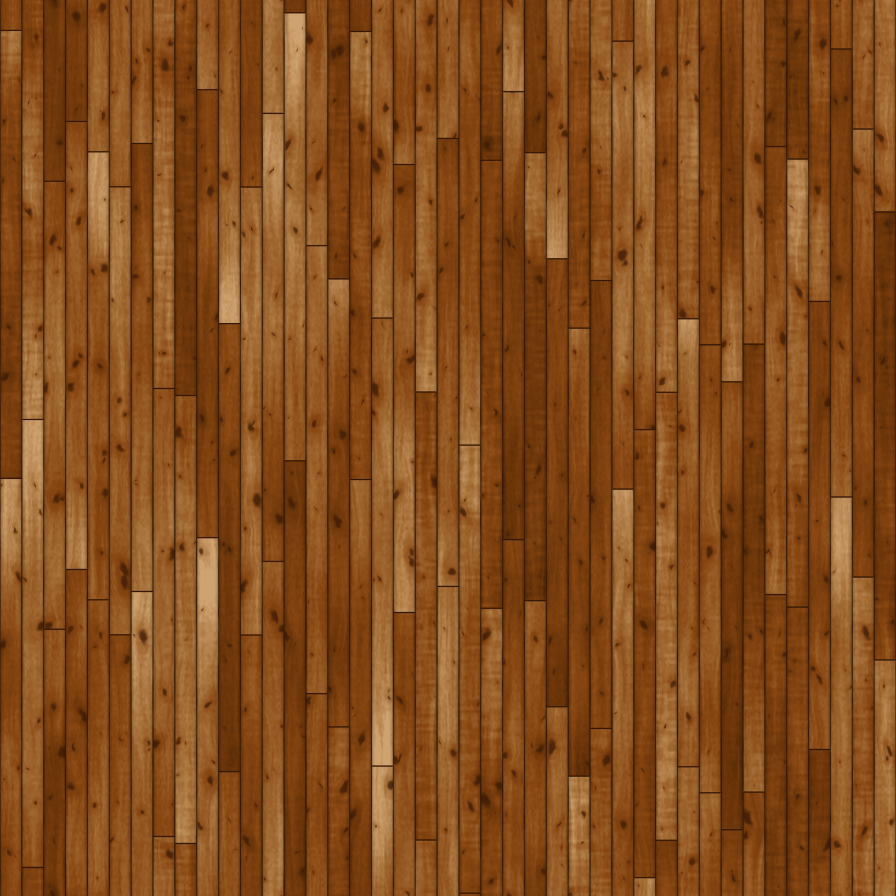
Give the GLSL for this texture, as a three.js fragment shader.

```glsl
varying vec2 vUv;

const float COLUMNS = 41.0;
const float ROWS = 2.0;
const float PLANK_LENGTH = COLUMNS / ROWS; // in plank widths
const int KNOTS = 8;

const vec3 GAP = vec3(0.20, 0.09, 0.02);
const vec3 KNOT = vec3(0.24, 0.105, 0.025);
const vec3 DARK = vec3(0.43, 0.212, 0.037);
const vec3 MID = vec3(0.535, 0.278, 0.07);
const vec3 LIGHT = vec3(0.63, 0.41, 0.195);
const vec3 PALE = vec3(0.76, 0.575, 0.37);

float hash(vec2 p) {
  vec3 q = fract(vec3(p.xyx) * 0.1031);
  q += dot(q, q.yzx + 33.33);
  return fract((q.x + q.y) * q.z);
}

float noise(vec2 p) {
  vec2 i = floor(p);
  vec2 f = fract(p);
  f = f * f * (3.0 - 2.0 * f);
  float low = mix(hash(i), hash(i + vec2(1.0, 0.0)), f.x);
  float high = mix(hash(i + vec2(0.0, 1.0)), hash(i + 1.0), f.x);
  return mix(low, high, f.y);
}

// Wood colour for a tone from 0 (dark) to 3 (pale)
vec3 woodRamp(float tone) {
  vec3 color = mix(DARK * 0.75, DARK, smoothstep(-1.0, 0.0, tone));
  color = mix(color, MID, clamp(tone, 0.0, 1.0));
  color = mix(color, LIGHT, clamp(tone - 1.0, 0.0, 1.0));
  return mix(color, PALE, clamp(tone - 2.0, 0.0, 1.4));
}

// x: dark core, y: soft halo, z: sideways bend of the grain
vec3 knots(vec2 p, vec2 seed) {
  vec3 result = vec3(0.0);
  // Ragged outlines
  vec2 ragged = p + 0.12 * (vec2(noise(p * 5.0 + seed), noise(p * 5.0 - seed + 200.0)) - 0.5);
  for (int i = 0; i < KNOTS; i++) {
    float k = float(i);
    vec2 key = seed + vec2(k * 7.3, k * 3.1);
    float size = hash(key + 11.0);
    float radius = mix(0.05, 0.25, size * size * size);
    // Wide jitter lets knots gather in groups
    float slot = k + 0.5 + 1.8 * (hash(key + 5.0) - 0.5);
    vec2 center = vec2(mix(0.08, 0.92, hash(key)), slot * PLANK_LENGTH / float(KNOTS));
    vec2 d = ragged - center;
    d.y += d.x * (hash(key + 17.0) - 0.5) * 2.4;
    d.y *= mix(0.55, 1.0, hash(key + 23.0));
    float r = length(d) / radius;
    float halo = exp(-0.2 * r * r) * mix(0.6, 1.0, size);
    float core = 1.0 - smoothstep(0.35, 1.15, r);
    result.x = max(result.x, core * mix(0.5, 1.0, size));
    result.y = max(result.y, halo);
    result.z += d.x * halo;
  }
  return result;
}

// Long fibres, broad bands and fine streaks
float grain(vec2 p, vec2 seed) {
  vec2 q = p + seed * 19.0;
  q.x += 0.35 * noise(vec2(q.x, q.y * 0.45));
  float bands = noise(q * vec2(3.0, 0.2)) - 0.5;
  float fibres = noise(q * vec2(9.0, 0.6)) - 0.5;
  float flecks = noise(q * vec2(13.0, 7.0)) - 0.5;
  return 0.75 * bands + 0.55 * fibres + 0.4 * flecks;
}

// Rough marks running across a plank
float sawMarks(vec2 p, vec2 seed) {
  return noise(p * vec2(1.3, 6.5) + seed * 13.0) - 0.5;
}

// Base tone, slow drift along the plank and one pale end
float plankTone(vec2 p, vec2 seed) {
  float along = p.y / PLANK_LENGTH;
  float fromEnd = mix(along, 1.0 - along, step(0.5, hash(seed + 31.0)));
  float pale = smoothstep(0.2, 0.7, hash(seed + 37.0));
  float base = mix(0.35, 2.0, hash(seed + 41.0));
  float drift = noise(vec2(p.y * 0.28, hash(seed) * 50.0)) - 0.5;
  float lift = 1.4 * pale * (1.0 - smoothstep(0.0, 0.4, fromEnd));
  return base + 1.2 * drift + lift - 0.3 * smoothstep(0.6, 1.0, fromEnd);
}

// Soft line of a given half width, at a distance from its middle
float softLine(float distance, float halfWidth) {
  return 1.0 - smoothstep(0.0, 2.0 * halfWidth, distance);
}

void main() {
  // Staggered plank layout
  float column = floor(vUv.x * COLUMNS);
  float row = vUv.y * ROWS + hash(vec2(column, 71.0));
  vec2 seed = vec2(column, mod(floor(row), ROWS) * 53.0) + 3.0;
  vec2 p = vec2(fract(vUv.x * COLUMNS), fract(row) * PLANK_LENGTH);

  // Wood surface
  vec3 knot = knots(p, seed);
  float tone = plankTone(p, seed);
  tone += grain(p - vec2(knot.z * 0.8, 0.0), seed);
  float sawn = smoothstep(0.5, 0.8, hash(seed + 43.0));
  tone += sawMarks(p, seed) * mix(0.2, 0.65, sawn);
  tone -= 0.85 * knot.y;
  vec3 color = mix(woodRamp(tone), KNOT, 0.8 * knot.x);

  // Worn sides and thin gaps of uneven depth
  float side = min(p.x, 1.0 - p.x);
  float end = min(p.y, PLANK_LENGTH - p.y);
  color *= mix(0.82, 1.0, smoothstep(0.0, 0.2, side));
  float wear = noise(vec2(floor(vUv.x * COLUMNS + 0.5) * 7.0, vUv.y * 60.0));
  float gap = softLine(side, 0.029) * mix(0.65, 1.0, wear);
  gap = max(gap, softLine(end, 0.03));
  color = mix(color, GAP, gap);
  gl_FragColor = vec4(color, 1.0);
}
```
